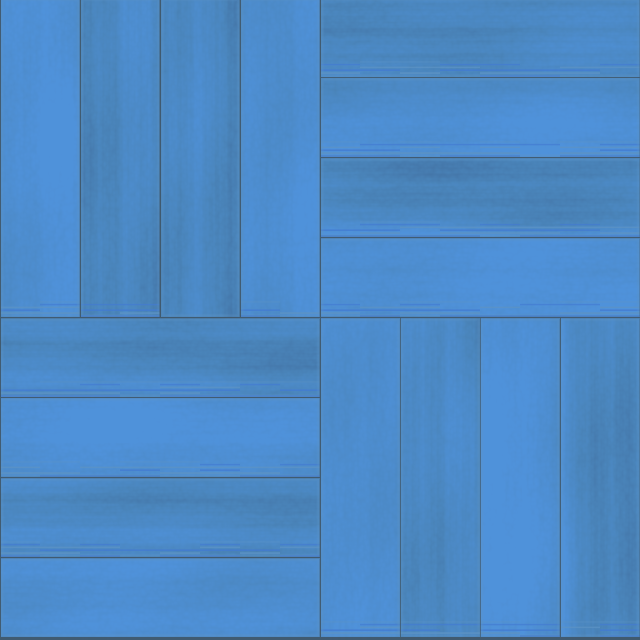
This texture is drawn by a Shadertoy shader. Its source:

```glsl
#define BLOCKS 2.0
#define PLANKS 4.0
#define JOINT_HALF_WIDTH 0.0008
#define JOINT_SHIFT vec2(0.0005, 0.0038)
#define GRAIN_STRENGTH 0.44
#define MOTTLE_STRENGTH 0.22
#define LIGHT_BLUE vec3(0.308, 0.565, 0.840)
#define MID_BLUE vec3(0.290, 0.520, 0.730)
#define DARK_BLUE vec3(0.260, 0.445, 0.640)
#define PALE_BLUE vec3(0.360, 0.575, 0.770)
#define VIVID_BLUE vec3(0.260, 0.480, 0.820)
#define JOINT_COLOR vec3(0.240, 0.320, 0.380)

float hash(vec2 p) {
    vec3 q = fract(p.xyx * 0.1031);
    q += dot(q, q.yzx + 33.33);
    return fract((q.x + q.y) * q.z);
}

// Distance to the nearest scattered point
float cellular(vec2 p) {
    vec2 cell = floor(p);
    float nearest = 2.0;
    for (int y = -1; y <= 1; y++)
    for (int x = -1; x <= 1; x++) {
        vec2 c = cell + vec2(x, y);
        vec2 point = c + vec2(hash(c), hash(c + 57.3));
        nearest = min(nearest, length(p - point));
    }
    return nearest;
}

// Layered sines across the plank, bending slowly along it
float grain(float across, float along, float seed) {
    float sum = 0.0, weight = 0.5, frequency = 5.0;
    for (int i = 0; i < 6; i++) {
        float bend = 0.5 * sin(along * 4.0 + seed * 9.0 + float(i));
        sum += weight * sin(across * frequency + bend + seed * 40.0 * float(i + 1));
        frequency *= 2.0;
        weight *= 0.62;
    }
    return sum;
}

// Wide patches that come and go along the plank
float patches(float across, float along, float seed) {
    float wave = sin(along * 5.0 + across * 1.5 + seed * 37.0);
    return 0.6 * wave + 0.4 * sin(along * 11.0 - across * 3.0 + seed * 71.0);
}

void mainImage(out vec4 fragColor, in vec2 fragCoord) {
    vec2 uv = max(fragCoord / iResolution.xy - JOINT_SHIFT, 0.0);
    float pixel = 1.0 / min(iResolution.x, iResolution.y);

    // Blocks alternate between lying and standing planks
    vec2 block = floor(uv * BLOCKS);
    vec2 local = fract(uv * BLOCKS);
    bool lying = mod(block.x + block.y, 2.0) < 0.5;
    float across = (lying ? local.y : local.x) * PLANKS;
    float along = lying ? local.x : local.y;
    float index = floor(across);
    float inPlank = fract(across);
    vec2 plank = vec2(index + block.x * 7.0, block.y * 11.0 + 3.0);
    float seed = hash(plank);

    // Plank tone, with a gradient from side to side
    bool mirrored = block.x < block.y;
    float tone = mirrored ? min(index, PLANKS - 1.0 - index) : mod(index, 2.0);
    float tilt = (block.x > 0.5 ? 0.6 : -0.3) + 0.5 * (hash(plank + 19.0) - 0.5);
    float shade = 0.18 + 0.62 * tone + 0.25 * (seed - 0.5) + tilt * (inPlank - 0.5);

    // Streaks, patches and fine mottling that follow the wood
    shade += GRAIN_STRENGTH * (0.55 + 0.6 * tone) * grain(inPlank, along, seed);
    shade += 0.24 * patches(inPlank, along, seed);
    vec2 fiber = vec2(across * 16.0, along * 22.0) + seed * 50.0;
    shade += MOTTLE_STRENGTH * (cellular(fiber) - 0.5);
    shade += MOTTLE_STRENGTH * (cellular(uv * 130.0) - 0.5);
    vec3 color = mix(LIGHT_BLUE, MID_BLUE, clamp(shade, -0.15, 1.0));
    color = mix(color, DARK_BLUE, 0.85 * smoothstep(0.85, 1.8, shade));

    // Thin broken dashes worn into the lower end of some planks
    float foot = lying ? inPlank / (BLOCKS * PLANKS) : local.y / BLOCKS;
    float rowPosition = foot / 0.0045;
    float row = floor(rowPosition);
    float segment = floor(uv.x * 16.0);
    float pick = hash(vec2(segment + seed * 31.0, row + plank.y));
    float rowPart = fract(rowPosition);
    float dash = smoothstep(0.1, 0.35, rowPart) * smoothstep(0.95, 0.7, rowPart);
    dash *= step(0.4, pick) * step(0.4, hash(plank + 41.0)) * smoothstep(0.03, 0.018, foot);
    color = mix(color, mod(row, 2.0) < 0.5 ? VIVID_BLUE : PALE_BLUE, 0.75 * dash);

    // Joints between planks vary in width; block edges are wider
    float seam = floor(across + 0.5);
    float seamWear = hash(vec2(seam + block.x * 5.0, block.y * 13.0 + 2.0));
    float seamWidth = JOINT_HALF_WIDTH * (0.7 + 0.8 * seamWear * seamWear);
    float seamDistance = abs(across - seam) / (BLOCKS * PLANKS);
    vec2 toEdge = min(local, 1.0 - local) / BLOCKS;
    float edgeDistance = min(toEdge.x, toEdge.y);
    float gap = min(seamDistance - seamWidth, edgeDistance - 1.3 * JOINT_HALF_WIDTH);
    color = mix(color, PALE_BLUE, 0.35 * smoothstep(0.006, 0.002, gap));
    color = mix(color, JOINT_COLOR, 0.85 * smoothstep(0.6 * pixel, -0.6 * pixel, gap));

    fragColor = vec4(color, 1.0);
}
```
